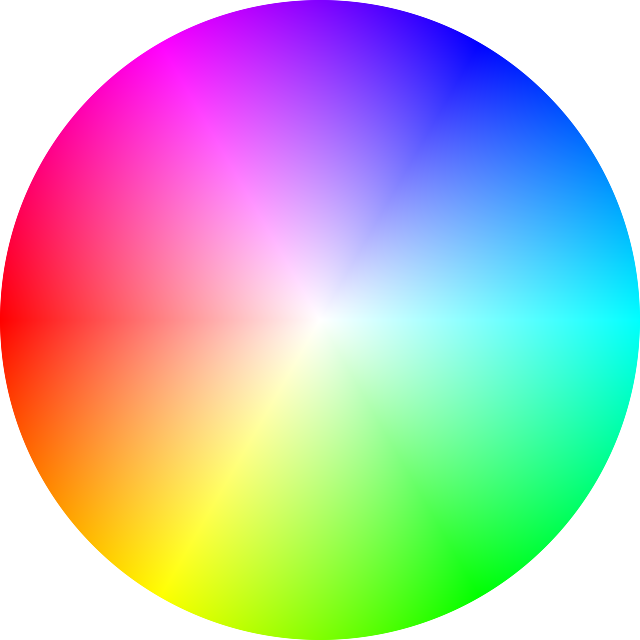
Write a WebGL 1 fragment shader that draws this background.

```glsl
precision highp float;
// A colour wheel on white: hue follows the angle around the centre and
// saturation grows linearly with radius, from white to pure colour at the rim.
// The disc touches the canvas edges; its rim is smoothed over about one pixel.

uniform vec2 u_resolution;

const float TAU = 6.283185;
const float WHEEL_RADIUS = 0.5;
const vec3 WHITE = vec3(1.0);

// Fully saturated colour for a hue in turns: 0 is red, 1/3 green, 2/3 blue.
vec3 pureHue(float hue) {
  vec3 offset = abs(fract(hue + vec3(0.0, 2.0, 1.0) / 3.0) * 6.0 - 3.0);
  return clamp(offset - 1.0, 0.0, 1.0);
}

// Wheel colour at a point relative to the centre, with red on the left.
vec3 wheelColor(vec2 point, float radius) {
  float dist = length(point);
  float angle = dist > 0.0 ? atan(point.y, point.x) : 0.0;
  float saturation = clamp(dist / radius, 0.0, 1.0);
  return mix(WHITE, pureHue(angle / TAU + 0.5), saturation);
}

// Coverage of a disc, softened across the given edge width.
float discMask(vec2 point, float radius, float edge) {
  return 1.0 - smoothstep(-0.5 * edge, 0.5 * edge, length(point) - radius);
}

void main() {
  // Centred coordinates in units of the shorter canvas side.
  float side = min(u_resolution.x, u_resolution.y);
  vec2 point = (gl_FragCoord.xy - 0.5 * u_resolution) / side;

  vec3 wheel = wheelColor(point, WHEEL_RADIUS);
  float mask = discMask(point, WHEEL_RADIUS, 1.0 / side);
  gl_FragColor = vec4(mix(WHITE, wheel, mask), 1.0);
}
```
